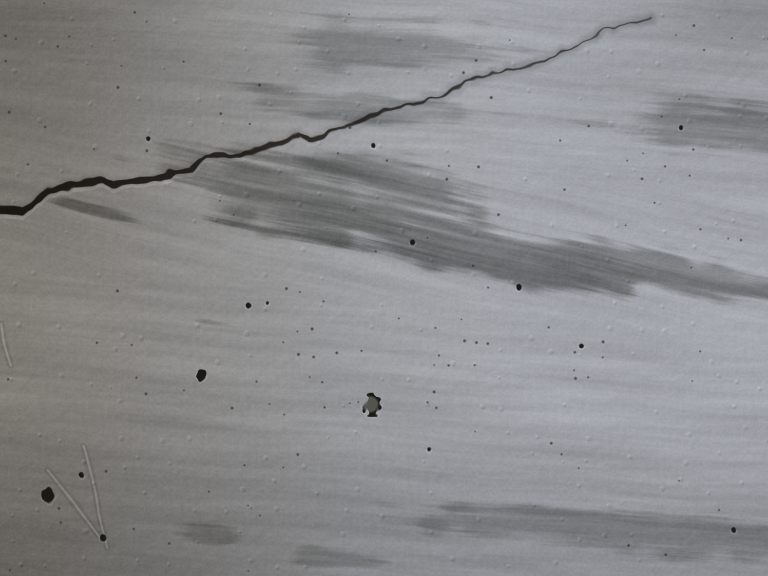
This texture is drawn by a Shadertoy shader. Its source:

```glsl
// Brushed plaster wall with a tapering crack, worn grey patches and small pores.
// Stretched value noise makes the brush strokes, ellipses with frayed edges the
// wear, a polyline distance the crack, and hashed grid cells the speckles.

// Crack path from left to right, in units of canvas height
const vec2 CRACK[22] = vec2[22](
  vec2(-.02, .637), vec2(.038, .634), vec2(.087, .667), vec2(.13, .681),
  vec2(.182, .686), vec2(.195, .679), vec2(.278, .693), vec2(.33, .705),
  vec2(.356, .729), vec2(.417, .729), vec2(.486, .753), vec2(.52, .768),
  vec2(.538, .757), vec2(.6, .78), vec2(.651, .804), vec2(.764, .832),
  vec2(.807, .858), vec2(.868, .875), vec2(.938, .891), vec2(1.024, .931),
  vec2(1.05, .951), vec2(1.128, .967));

// Worn patches: centre, radii
const vec4 PATCHES[12] = vec4[12](
  vec4(.50, .66, .28, .065), vec4(.69, .67, .14, .085), vec4(.85, .565, .29, .048),
  vec4(1.13, .535, .26, .042), vec4(.64, .818, .19, .028), vec4(.165, .634, .085, .014),
  vec4(.66, .93, .20, .05), vec4(1.25, .77, .17, .05), vec4(1.06, .08, .35, .035),
  vec4(.364, .441, .042, .007), vec4(.365, .07, .055, .02), vec4(.58, .03, .10, .025));

// Larger pores: centre, radius
const vec3 PORES[15] = vec3[15](
  vec3(.351, .349, .0095), vec3(.646, .297, .0165), vec3(.431, .470, .0045),
  vec3(.464, .474, .003), vec3(.716, .58, .004), vec3(.901, .502, .005),
  vec3(1.009, .399, .004), vec3(.745, .22, .0045), vec3(.648, .747, .0035),
  vec3(1.182, .778, .004), vec3(1.273, .08, .004), vec3(.083, .139, .0115),
  vec3(.142, .175, .005), vec3(.257, .759, .0035), vec3(.179, .066, .005));

float hash(vec2 p) { return fract(sin(dot(p, vec2(127.1, 311.7))) * 43758.5453); }

float noise(vec2 p) {
  vec2 i = floor(p), f = fract(p);
  f = f * f * (3. - 2. * f);
  return mix(mix(hash(i), hash(i + vec2(1, 0)), f.x),
             mix(hash(i + vec2(0, 1)), hash(i + vec2(1, 1)), f.x), f.y);
}

float fbm(vec2 p) {
  float sum = 0., amp = .53;
  for (int i = 0; i < 4; i++) { sum += amp * noise(p); p = p * 2.03 + 17.3; amp *= .5; }
  return sum;
}

// Long thin noise running down to the right
float strokes(vec2 p, float slope) {
  p.y += slope * p.x + .012 * noise(p * 5.);
  return .6 * fbm(p * vec2(3., 38.)) + .4 * fbm(p * vec2(7., 110.) + 40.);
}

float segmentDist(vec2 p, vec2 a, vec2 b) {
  vec2 ab = b - a;
  return length(p - a - ab * clamp(dot(p - a, ab) / dot(ab, ab), 0., 1.));
}

float crackDist(vec2 p) {
  p += .007 * (vec2(noise(p * 75.), noise(p * 75. + 31.)) - .5);
  float d = 1.;
  for (int i = 0; i < 21; i++) d = min(d, segmentDist(p, CRACK[i], CRACK[i + 1]));
  return d;
}

// Bell curve over the height, strongest in the middle worn band
float bandWeight(float y) { return exp(-pow((y - .6) / .15, 2.)); }

float wear(vec2 p, float streak) {
  float keep = 1.;
  for (int i = 0; i < 12; i++) {
    vec4 e = PATCHES[i];
    float band = bandWeight(e.y);
    vec2 d = p - e.xy;
    d.y += (.07 + .13 * band) * d.x;
    float k = length(d / e.zw) + 1.5 * (streak - .5) + .5 * (noise(p * 24.) - .5);
    keep *= 1. - (.5 + .4 * band) * smoothstep(1.15, .6, k);
  }
  return 1. - keep;
}

// One round dot per chosen grid cell
float speckles(vec2 p, float cell, float chance, float radius, float px) {
  vec2 id = floor(p / cell), f = fract(p / cell);
  vec2 c = .2 + .6 * vec2(hash(id + 3.1), hash(id + 8.7));
  float r = radius * (.5 + .7 * hash(id + 5.3));
  return step(hash(id), chance) * smoothstep(r + px, r - px, length(f - c) * cell);
}

vec3 wallLight(vec2 p) {
  vec3 col = mix(vec3(.50, .485, .46), vec3(.635, .645, .67), smoothstep(-.1, .95, p.x));
  col *= 1. - .2 * smoothstep(.4, 0., p.y) * (1. - .4 * p.x);
  col *= 1. - .14 * smoothstep(.6, 0., length(p - vec2(0., 1.)));
  return col * (1. - .12 * smoothstep(.45, 0., length(p - vec2(1.33, 1.))));
}

void mainImage(out vec4 fragColor, in vec2 fragCoord) {
  vec2 p = fragCoord / iResolution.y;
  float px = 1. / iResolution.y;

  // Brushed plaster and worn patches
  float band = bandWeight(p.y + .12 * (p.x - .65));
  float streak = mix(strokes(p, .07), strokes(p, .22), smoothstep(.3, .7, band));
  float worn = wear(p, streak);
  vec3 col = wallLight(p) * (1. + .26 * (streak - .5));
  col *= mix(vec3(1), vec3(.69, .695, .68) + .5 * (streak - .5), worn);

  // Relief and grain
  vec2 toLight = vec2(-.002, .003);
  col += .06 * (fbm(p * 60.) - fbm((p + toLight) * 60.));
  col += .03 * (noise(p * 330.) - .5);
  float bump = speckles(p, .045, .35, .0035, .002);
  col += .06 * (bump - speckles(p + toLight, .045, .35, .0035, .002));

  // Scratches at the lower left
  vec2 q = p + .006 * (noise(p * 20.) - .5);
  float scratch = min(segmentDist(q, vec2(.145, .225), vec2(.187, .05)),
                      segmentDist(q, vec2(.085, .185), vec2(.175, .065)));
  scratch = min(scratch, segmentDist(q, vec2(0., .435), vec2(.018, .365)));
  col += .07 * smoothstep(.003, .0005, scratch) - .04 * smoothstep(.004, 0., abs(scratch - .004));

  // Fine pores, densest around the lower middle
  float cluster = exp(-dot((p - vec2(.6, .37)) / vec2(.35, .07), (p - vec2(.6, .37)) / vec2(.35, .07)));
  float fine = speckles(p, .022, .03 + .25 * cluster, .0021, px);
  col = mix(col, vec3(.2, .19, .17), .75 * fine);

  // Larger pores, the widest with a shallow grey floor
  for (int i = 0; i < 15; i++) {
    vec3 pore = PORES[i];
    vec2 d = p - pore.xy;
    float r = length(d * vec2(1.12, .95)) + pore.z * .7 * (noise(p * 130.) - .5);
    float shallow = smoothstep(.012, .016, pore.z) * smoothstep(1., .65, length(d + vec2(.003, -.001)) / pore.z);
    vec3 inside = mix(vec3(.1, .1, .09), vec3(.33, .33, .31), shallow);
    col += .05 * smoothstep(.003, 0., abs(r - pore.z - .002)) * step(d.y, 0.);
    col = mix(col, inside, smoothstep(pore.z + px, pore.z - px, r));
  }

  // Crack with a lit lower lip
  float width = mix(.0058, .0011, smoothstep(0., 1.1, p.x)) * (.6 + .8 * noise(p * 45.));
  float lip = crackDist(p + vec2(0., .006));
  col += .07 * smoothstep(width + .003, width, lip) * smoothstep(1., .2, p.x);
  float crack = crackDist(p);
  col *= 1. - .14 * smoothstep(.016, 0., crack);
  col = mix(col, vec3(.1, .085, .07), smoothstep(width + px, width - px, crack) * mix(1., .65, p.x));

  fragColor = vec4(clamp(col, 0., 1.), 1.);
}
```
